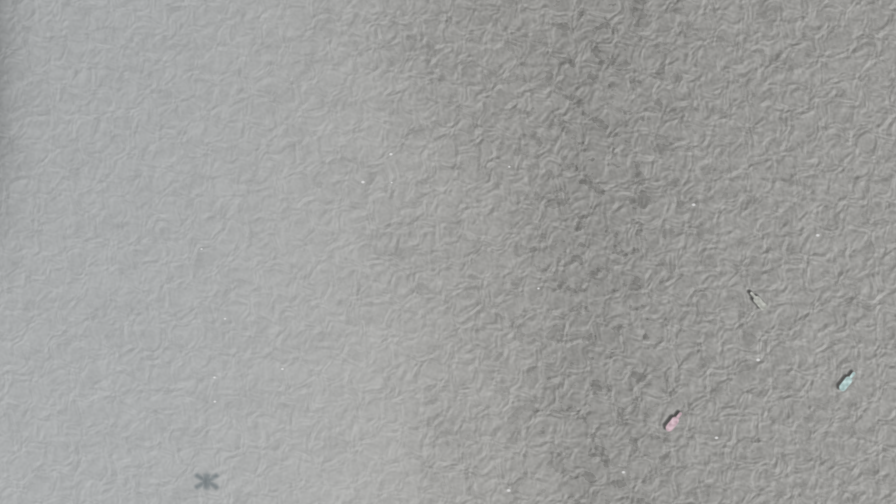
Reproduce this texture procedurally as a Shadertoy shader.

```glsl
// Trampled grey sand seen from above: pale and smooth on the left, darker and
// rougher on the right. Warped gradient noise is lit from one side for the
// relief; damp stains, specks and a few small bottles are laid over it.

vec2 hash2(vec2 p) {
    vec3 q = fract(p.xyx * vec3(0.1031, 0.1030, 0.0973));
    q += dot(q, q.yzx + 33.33);
    return fract((q.xx + q.yz) * q.zy);
}

float cornerRamp(vec2 cell, vec2 corner, vec2 f) {
    float angle = 6.2832 * hash2(cell + corner).x;
    return dot(vec2(cos(angle), sin(angle)), f - corner);
}

float gradientNoise(vec2 p) {
    vec2 i = floor(p), f = fract(p);
    vec2 w = f * f * f * (f * (f * 6.0 - 15.0) + 10.0);
    float bottom = mix(cornerRamp(i, vec2(0, 0), f), cornerRamp(i, vec2(1, 0), f), w.x);
    float top = mix(cornerRamp(i, vec2(0, 1), f), cornerRamp(i, vec2(1, 1), f), w.x);
    return mix(bottom, top, w.y);
}

float fbm(vec2 p) {
    float sum = 0.0, gain = 1.0;
    for (int i = 0; i < 4; i++) {
        sum += gain * gradientNoise(p);
        p = mat2(1.6, 1.2, -1.2, 1.6) * p + 17.3;
        gain *= 0.55;
    }
    return sum;
}

// Soft vertical band around a given position
float band(float x, float center, float width) {
    float t = (x - center) / width;
    return exp(-t * t);
}

// Overlapping scuffs: warped bumps with soft creases
float sandHeight(vec2 p) {
    vec2 warp = vec2(gradientNoise(p * 27.0 + 40.0), gradientNoise(p * 27.0 + 71.0));
    vec2 q = p + 0.018 * warp;
    float scuffs = abs(gradientNoise(q * vec2(31.0, 36.0) + 50.0));
    return 0.45 * scuffs + 0.45 * gradientNoise(q * 54.0 + 90.0)
         + 0.28 * gradientNoise(q * 104.0 + 130.0);
}

float segmentDistance(vec2 p, vec2 a, vec2 b) {
    vec2 pa = p - a, ba = b - a;
    return length(pa - ba * clamp(dot(pa, ba) / dot(ba, ba), 0.0, 1.0));
}

float bottleDistance(vec2 p) {
    float body = segmentDistance(p, vec2(-0.011, 0.0), vec2(0.007, 0.0)) - 0.0075;
    float neck = segmentDistance(p, vec2(0.0, 0.0), vec2(0.024, 0.0)) - 0.003;
    return min(body, neck);
}

void mainImage(out vec4 fragColor, in vec2 fragCoord) {
    vec2 p = fragCoord / iResolution.y;
    vec2 uv = fragCoord / iResolution.xy;
    float soft = 1.2 / iResolution.y;

    // Broad tone: pale left, dark right, with a wide uneven border
    float border = uv.x + 0.10 * (uv.y - 0.5) + 0.09 * fbm(p * 5.0);
    float rough = smoothstep(0.30, 0.68, border);
    float tone = mix(0.669, 0.590, rough);
    tone += 0.022 * (0.5 - uv.y) * (1.0 - 0.4 * rough);
    tone -= 0.022 * band(uv.x, 0.66, 0.07);
    tone += 0.012 * smoothstep(0.75, 1.0, uv.x);
    tone -= 0.10 * exp(-uv.x * 55.0) * smoothstep(0.35, 0.8, uv.y);

    // Side-lit relief, mottling and fine grain
    vec2 toLight = vec2(-0.0026, 0.0030);
    float slope = sandHeight(p) - sandHeight(p + toLight);
    float relief = clamp(slope * 0.30, -0.09, 0.07);
    tone += relief * mix(0.45, 0.95, rough);
    tone += mix(0.018, 0.030, rough) * fbm(p * 17.0 + 8.0);
    tone += mix(0.016, 0.036, rough) * gradientNoise(p * 82.0 + 5.0);
    tone += mix(0.018, 0.038, rough) * gradientNoise(p * 143.0);

    // Damp stains, strongest along the border
    float stain = smoothstep(0.20, 0.42, fbm(p * vec2(24.0, 29.0) + 60.0));
    tone -= stain * (0.014 + 0.020 * rough + 0.034 * band(uv.x, 0.67, 0.08));

    // Cool tint at the left, warm tint toward the right
    vec3 tint = mix(vec3(-0.007, 0.002, 0.004), vec3(0.004, 0.002, -0.009),
                    smoothstep(0.1, 0.6, uv.x));
    vec3 color = tone + tint;

    // Blurred shadow of a small four-armed craft
    vec2 s = abs(p - vec2(0.41, 0.045));
    float craft = min(segmentDistance(s, vec2(0.0), vec2(0.019, 0.011)),
                      length(s * vec2(1.0, 0.6)) - 0.005);
    color -= vec3(0.17, 0.15, 0.14) * (1.0 - smoothstep(0.0, 0.009, craft));

    // Scattered specks, mostly white
    for (int i = 0; i < 16; i++) {
        vec2 r = hash2(vec2(float(i) * 7.0 + 3.0, 11.0));
        vec2 kind = hash2(vec2(float(i) * 5.0 + 1.0, 29.0));
        vec2 offset = p - vec2(0.2 + 1.5 * r.x, 0.02 + 0.7 * r.y);
        float d = length(offset * vec2(1.0, 1.3)) - mix(0.0015, 0.0042, kind.x);
        vec3 speck = kind.y > 0.2 ? vec3(0.86) : vec3(0.12, 0.15, 0.13);
        color = mix(color, speck, 0.85 * (1.0 - smoothstep(-soft, soft, d)));
    }

    // Bottles lying on the rough side, each with a short shadow
    for (int i = 0; i < 3; i++) {
        float n = float(i);
        vec2 center = vec2(1.335 + 0.172 * n, 0.16 + 0.2 * n * (2.0 - n) + 0.04 * n);
        float angle = 0.9 + 1.4 * n * (2.0 - n);
        mat2 turn = mat2(cos(angle), -sin(angle), sin(angle), cos(angle));
        float d = bottleDistance(turn * (p - center));
        float shade = bottleDistance(turn * (p - center - vec2(-0.005, 0.004)));
        color *= 1.0 - 0.45 * (1.0 - smoothstep(-soft, 0.004, shade));
        vec3 plastic = 0.72 + 0.07 * cos(vec3(0.0, 2.0, 1.5) + 2.2 * n);
        plastic += 0.15 * gradientNoise(p * 130.0 + n);
        color = mix(color, plastic, 1.0 - smoothstep(-soft, soft, d));
    }

    fragColor = vec4(clamp(color, 0.0, 1.0), 1.0);
}
```
